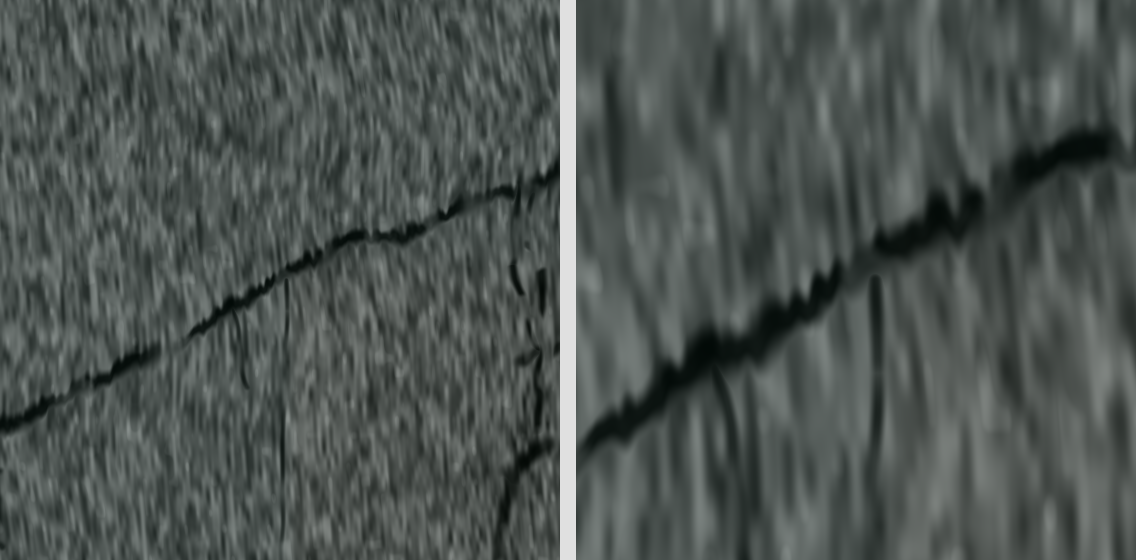
Left, the full canvas; right, a detail of the centre.
This texture is drawn by a WebGL 1 fragment shader. Its source:

```glsl
precision highp float;
// Weathered grey-green slab covered in short, near-vertical grain streaks.
// Columns of 1D noise make the grain; a clotted rising crack, thin seams
// and a broken branch on the right are soft distance fields darkening it.

uniform vec2 u_resolution;

float hash(vec2 cell) {
  vec3 q = fract(vec3(cell.xyx) * 0.1031);
  q += dot(q, q.yzx + 33.33);
  return fract((q.x + q.y) * q.z);
}

float noise(vec2 p) {
  vec2 i = floor(p);
  vec2 f = fract(p);
  f = f * f * (3.0 - 2.0 * f);
  float low = mix(hash(i), hash(i + vec2(1.0, 0.0)), f.x);
  float high = mix(hash(i + vec2(0.0, 1.0)), hash(i + vec2(1.0, 1.0)), f.x);
  return mix(low, high, f.y);
}

// One column of grain, shifted by its own random offset.
float column(float index, float y) {
  y += 9.0 * hash(vec2(index, 71.0));
  float f = fract(y);
  float row = floor(y);
  return mix(hash(vec2(index, row)), hash(vec2(index, row + 1.0)), f * f * (3.0 - 2.0 * f));
}

// Centred streak noise, blended between unaligned columns.
float streaks(vec2 p, vec2 scale, float seed) {
  vec2 q = p * scale + seed;
  float i = floor(q.x);
  float blend = smoothstep(0.0, 1.0, fract(q.x));
  return mix(column(i, q.y), column(i + 1.0, q.y), blend) - 0.5;
}

// Soft dark line from a to b, with half width w.
float fissure(vec2 p, vec2 a, vec2 b, float w) {
  vec2 along = b - a;
  float t = clamp(dot(p - a, along) / dot(along, along), 0.0, 1.0);
  return 1.0 - smoothstep(w * 0.2, w * 1.8, length(p - a - along * t));
}

float bump(float x, float centre, float width) {
  float d = (x - centre) / width;
  return exp(-d * d);
}

// Rising crack: a chain of dark clots with ragged edges and faded gaps.
float mainCrack(vec2 p, float grain) {
  float path = 0.237 + 0.46 * p.x + 0.04 * bump(p.x, 0.57, 0.2);
  path += 0.020 * (noise(vec2(p.x * 19.0, 4.0)) - 0.5);
  path += 0.010 * (noise(vec2(p.x * 46.0, 9.0)) - 0.5);
  float width = 0.013 + 0.018 * noise(vec2(p.x * 36.0, 17.0));
  width += 0.012 * smoothstep(0.88, 1.0, p.x);
  float edge = abs(p.y - path + 0.012 * grain);
  float clots = noise(p * vec2(44.0, 26.0) + 3.0);
  float depth = mix(0.55, 1.0, smoothstep(0.2, 0.5, clots));
  depth *= 1.0 - 0.8 * bump(p.x, 0.3, 0.028);
  depth *= 1.0 - 0.5 * bump(p.x, 0.865, 0.025);
  return depth * (1.0 - smoothstep(0.003, width, edge));
}

// Vertical seams below the crack and the broken branch at the right.
float sideCracks(vec2 p) {
  vec2 q = p;
  q.x += 0.016 * (noise(p * vec2(9.0, 24.0)) - 0.5);
  q.y += 0.024 * (noise(p * vec2(48.0, 14.0) + 5.0) - 0.5);
  float clots = noise(p * vec2(50.0, 22.0) + 2.0);
  float broken = mix(0.3, 1.0, smoothstep(0.25, 0.5, clots));
  float d = 0.8 * fissure(q, vec2(0.925, 0.67), vec2(0.913, 0.52), 0.006);
  d = max(d, fissure(q, vec2(0.913, 0.52), vec2(0.955, 0.37), 0.006));
  d = max(d, fissure(q, vec2(0.962, 0.52), vec2(0.965, 0.23), 0.007));
  d = max(d, 0.75 * fissure(q, vec2(0.93, 0.355), vec2(1.01, 0.385), 0.010));
  d = max(d, 0.6 * fissure(q, vec2(0.95, 0.65), vec2(0.94, 0.56), 0.005));
  d = max(d, 0.75 * fissure(q, vec2(0.412, 0.45), vec2(0.445, 0.31), 0.004));
  d = max(d, 0.7 * fissure(q, vec2(0.0, 0.16), vec2(0.005, 0.03), 0.006));
  d *= broken;
  float stub = fissure(q, vec2(0.98, 0.21), vec2(0.912, 0.15), 0.014);
  stub = max(stub, 0.9 * fissure(q, vec2(0.912, 0.15), vec2(0.893, 0.0), 0.010));
  d = max(d, stub * mix(0.7, 1.0, broken));
  vec2 s = p + vec2(0.006 * (noise(vec2(p.y * 14.0, 6.0)) - 0.5), 0.0);
  float seam = fissure(s, vec2(0.512, 0.5), vec2(0.504, 0.0), 0.0035);
  float seamDepth = 0.6 * smoothstep(0.3, 0.8, noise(vec2(p.y * 17.0, 8.0)));
  return max(d, seam * (0.1 + max(seamDepth, 0.75 * bump(p.y, 0.42, 0.03))));
}

void main() {
  vec2 uv = gl_FragCoord.xy / u_resolution;

  // Grain leans slightly and wanders from place to place.
  vec2 p = uv;
  p.x += 0.06 * uv.y + 0.016 * (noise(uv * vec2(3.0, 5.0) + 1.0) - 0.5);
  float coarse = streaks(p, vec2(94.0, 25.0), 11.0);
  float fine = streaks(p, vec2(148.0, 38.0), 47.0);
  float grain = 0.52 * coarse + 0.58 * fine;
  float patches = noise(uv * vec2(9.0, 7.0) + 20.0) - 0.5;

  // Tone: streaks with softened darks, broad mottling and pale flecks.
  float tone = 0.333 + 0.39 * max(grain, 0.0) + 0.355 * min(grain, 0.0) + 0.025 * patches;
  float fleck = smoothstep(0.74, 0.95, noise(p * vec2(88.0, 36.0) + 80.0));
  tone += 0.06 * fleck;

  // Grime gathers around the branch and the upper end of the crack.
  float grime = fissure(uv, vec2(0.87, 0.0), vec2(0.94, 0.24), 0.05);
  grime = max(grime, fissure(uv, vec2(0.93, 0.67), vec2(1.0, 0.71), 0.035));
  tone -= grime * (0.02 + 0.16 * max(-grain, 0.0));

  float crack = max(mainCrack(uv, coarse + fine), sideCracks(uv));
  tone = mix(tone, 0.065 + 0.08 * grain, crack);

  // Green-grey stone, a touch warmer right of the seam.
  vec3 color = tone + vec3(-0.03, 0.0, -0.011);
  float warm = smoothstep(0.5, 0.54, uv.x) * (1.0 - smoothstep(0.45, 0.6, uv.y));
  color += 0.009 * warm * vec3(1.0, 0.0, -0.3);
  gl_FragColor = vec4(clamp(color, 0.0, 1.0), 1.0);
}
```
